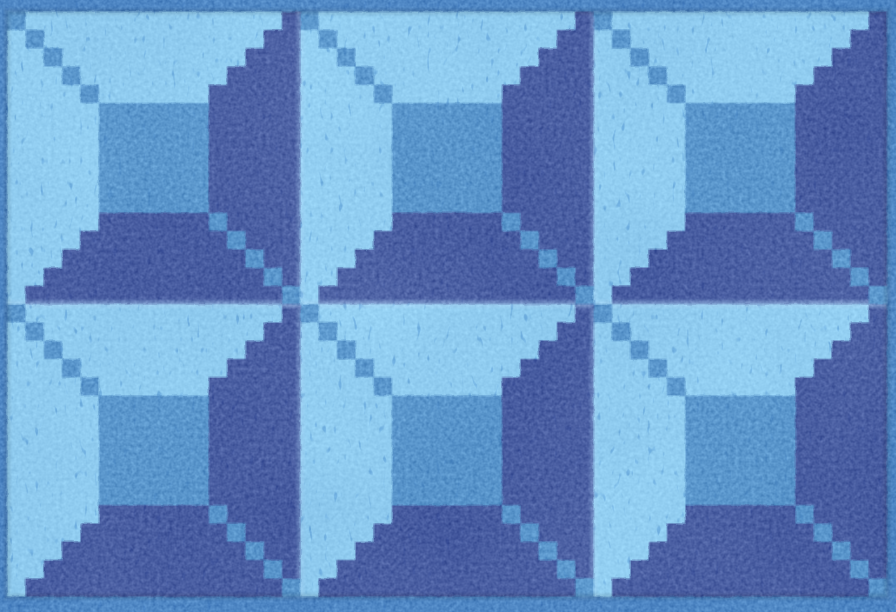
Reproduce this pattern procedurally as a Shadertoy shader.

```glsl
// Woven mat: a 3 x 2 grid of stepped, bevelled blue squares inside a narrow border.

vec2 hashGradient(vec2 cell) {
    vec3 h = fract(cell.xyx * vec3(0.1031, 0.1030, 0.0973));
    h += dot(h, h.yzx + 33.33);
    return fract((h.xx + h.yz) * h.zy) * 2.0 - 1.0;
}

float gradientNoise(vec2 p) {
    vec2 i = floor(p), f = fract(p);
    vec2 u = f * f * f * (f * (f * 6.0 - 15.0) + 10.0);
    vec2 e = vec2(0, 1);
    float bottom = mix(dot(hashGradient(i), f), dot(hashGradient(i + e.yx), f - e.yx), u.x);
    float top = mix(dot(hashGradient(i + e), f - e), dot(hashGradient(i + 1.0), f - 1.0), u.x);
    return mix(bottom, top, u.y);
}

// Weights of the yarns at a point in tile units, y down: x light, y middle, z dark, w border
vec4 yarnAt(vec2 tile) {
    if (any(lessThan(tile, vec2(0))) || any(greaterThan(tile, vec2(3, 2)))) return vec4(0, 0, 0, 1);
    vec2 stitch = floor(fract(tile) * 16.0);
    bool centre = all(lessThan(abs(stitch - 7.5), vec2(3)));
    if (centre || stitch.x == stitch.y) return vec4(0, 1, 0, 0);
    float steps = stitch.x + stitch.y + step(stitch.y, stitch.x);
    return steps > 15.5 ? vec4(0, 0, 1, 0) : vec4(1, 0, 0, 0);
}

vec2 toTile(vec2 uv) {
    return (vec2(uv.x, 1.0 - uv.y) - vec2(0.008, 0.019)) / vec2(0.3273, 0.478);
}

void mainImage(out vec4 fragColor, in vec2 fragCoord) {
    vec2 uv = fragCoord / iResolution.xy;
    vec2 aspect = vec2(iResolution.x / iResolution.y, 1);
    vec2 p = uv * aspect;

    // Slightly irregular stitch edges
    vec2 wobble = 0.002 * vec2(gradientNoise(p * 65.0), gradientNoise(p * 65.0 + 40.0));

    // Soft, supersampled yarn boundaries
    float softness = max(0.0042, 1.4 / iResolution.y);
    vec4 yarn = vec4(0);
    for (int i = 0; i < 16; i++) {
        vec2 offset = (vec2(i % 4, i / 4) - 1.5) / 4.0 * softness;
        yarn += yarnAt(toTile(uv + (offset + wobble) / aspect)) / 16.0;
    }
    vec3 color = yarn.x * vec3(0.565, 0.80, 0.94) + yarn.y * vec3(0.355, 0.59, 0.80)
               + yarn.z * vec3(0.29, 0.37, 0.635) + yarn.w * vec3(0.31, 0.53, 0.77);

    // Pale seams between tiles, shaded rim against the border
    vec2 tile = toTile(uv);
    vec2 seam = abs(tile - clamp(round(tile), vec2(1), vec2(2, 1)));
    vec2 glow = smoothstep(0.022, 0.003, seam) * vec2(0.28, 0.42);
    color = mix(color, vec3(0.66, 0.82, 0.95), max(glow.x, glow.y) * (1.0 - yarn.w) * (1.0 - yarn.y));
    vec2 fromEdge = abs(tile - vec2(1.5, 1)) - vec2(1.5, 1);
    float rim = smoothstep(0.02, 0.0, abs(max(fromEdge.x, fromEdge.y)));
    color *= 1.0 - 0.10 * rim;

    // Fine pile grain, short upright slits in the light yarn, broad fading
    float grain = gradientNoise(p * 145.0) + 0.6 * gradientNoise(p * 260.0 + 17.0);
    float slit = smoothstep(0.22, 0.55, gradientNoise(p * vec2(125, 55) + 71.0));
    float fade = gradientNoise(p * 3.0 + 5.0) + 0.5 * gradientNoise(p * 9.0);
    color += grain * mix(0.11, 0.06, yarn.x) * vec3(1, 1, 0.85);
    color -= slit * mix(0.04, 0.13, yarn.x) * vec3(1, 0.9, 0.5);
    color += fade * 0.035 * vec3(1, 1, 0.7);

    fragColor = vec4(clamp(color, 0.0, 1.0), 1);
}
```
